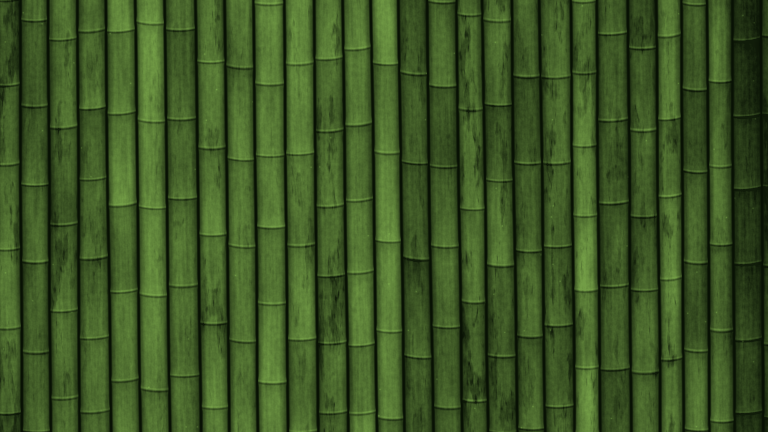
Give the GLSL for this texture, as a WebGL 2 fragment shader.

```glsl
#version 300 es
precision highp float;
// A wall of 27 upright green bamboo canes with ringed joints.
// Each cane lies between two leaning, jittered edges; joints repeat along it,
// and gradient noise adds grime, fibres, scratches and grain.
uniform vec2 u_resolution;
out vec4 fragColor;

float hash(vec2 p) {
  vec3 q = fract(vec3(p.xyx) * 0.1031);
  q += dot(q, q.yzx + 33.33);
  return fract((q.x + q.y) * q.z);
}

float gradientDot(vec2 cell, vec2 offset) {
  float angle = 6.2832 * hash(cell);
  return dot(vec2(cos(angle), sin(angle)), offset);
}

float noise(vec2 p) {
  vec2 c = floor(p), f = p - c;
  vec2 w = f * f * f * (f * (f * 6.0 - 15.0) + 10.0);
  float low = mix(gradientDot(c, f), gradientDot(c + vec2(1, 0), f - vec2(1, 0)), w.x);
  float high = mix(gradientDot(c + vec2(0, 1), f - vec2(0, 1)), gradientDot(c + 1.0, f - 1.0), w.x);
  return mix(low, high, w.y);
}

float fbm(vec2 p) {
  float sum = 0.0, amplitude = 1.0;
  for (int k = 0; k < 4; k++) {
    sum += amplitude * noise(p);
    p = p * 2.03 + 11.7;
    amplitude *= 0.6;
  }
  return sum;
}

float bump(float x, float width) {
  x /= width;
  return exp(-x * x);
}

// Left edge of a cane, in cane widths, leaning to the right towards the bottom
float caneEdge(float id, float y) {
  float jitter = 0.12 * (hash(vec2(id, 3.0)) - 0.5);
  float drift = 0.33 * smoothstep(3.0, 11.0, id) * (1.0 - smoothstep(23.0, 27.0, id));
  float lean = (0.5 - y) * (0.06 + 0.16 * hash(vec2(floor(id / 4.0), 8.0)));
  return id - 0.23 + jitter + drift + lean + 0.04 * noise(vec2(id * 7.3, y * 2.5));
}

void main() {
  vec2 p = gl_FragCoord.xy / u_resolution.y;
  float x = p.x * 27.0 * 9.0 / 16.0;

  // Find the cane and the position across it
  float id = floor(x + 0.1);
  if (x < caneEdge(id, p.y)) id -= 1.0;
  else if (x >= caneEdge(id + 1.0, p.y)) id += 1.0;
  float left = caneEdge(id, p.y), right = caneEdge(id + 1.0, p.y);
  float across = 2.0 * (x - left) / (right - left) - 1.0;
  float inset = min(x - left, right - x);

  // Joints: signed height above the nearest ring, which sags slightly
  float spacing = mix(0.165, 0.22, hash(vec2(id, 21.0)));
  float tilt = 0.006 * (hash(vec2(id, 5.0)) - 0.5);
  float along = (p.y - 0.0035 * across * across + tilt * across) / spacing;
  along += 5.0 * hash(vec2(id, 13.0)) + 0.16 * noise(vec2(p.y * 3.0, id * 5.7));
  float height = (fract(along + 0.5) - 0.5) * spacing;
  float segment = floor(along);

  // Base tone per cane and per segment, darker at the outer canes
  float wear = hash(vec2(id, 47.0));
  float tone = 0.88 + 0.3 * (hash(vec2(id, 31.0)) - 0.5) - 0.08 * wear;
  float change = hash(vec2(id, segment)) - 0.5 + 0.9 * (fract(along) - 0.5) * (hash(vec2(segment, id + 60.0)) - 0.7);
  tone += 0.2 * change * smoothstep(0.0, 0.006, abs(height));
  tone -= 0.4 * smoothstep(1.62, 1.74, p.x) + 0.1 * (1.0 - smoothstep(0.0, 0.13, p.x));

  // Grime, long fibres and fine grain, shifted for every cane
  vec2 surface = vec2(x - left, p.y) + vec2(id * 19.0, id * 3.7);
  float grime = fbm(surface * vec2(2.0, 8.0));
  float cloud = noise(surface * vec2(0.7, 4.0) + 31.0);
  tone += 0.24 * cloud + 0.2 * grime;
  tone -= (0.08 + 0.38 * wear) * smoothstep(0.0, 0.6, grime - 0.4 * cloud);
  tone += 0.12 * noise(surface * vec2(11.0, 6.0));
  tone += 0.1 * noise(surface * vec2(7.0, 95.0)) + 0.06 * noise(surface * vec2(17.0, 230.0));

  // Soft scratches and chips in worn areas, and a few pale specks
  float scratch = noise(surface * vec2(11.0, 46.0)) + 0.5 * grime;
  tone -= (0.06 + 0.2 * wear) * smoothstep(0.3, 0.75, scratch);
  vec2 grid = p * 45.0, cell = floor(grid);
  vec2 speckAt = 0.3 + 0.4 * vec2(hash(cell + 70.0), hash(cell + 140.0));
  float speck = step(0.975, hash(cell + 9.0)) * bump(length(grid - cell - speckAt), 0.09);

  // Joint: shaded collar, pale ring, thin groove beneath
  tone -= 0.08 * bump(height + 0.01, 0.012);
  tone += 0.05 * bump(height - 0.01, 0.012);
  tone += 0.24 * bump(height - 0.001, 0.0024);
  tone -= 0.38 * bump(height + 0.004, 0.0024);

  // Round the cane and darken the gap, which narrows at the joints
  inset += 0.025 * bump(height, 0.008) * smoothstep(0.0, 0.04, inset);
  float rounding = mix(0.5, 1.0, smoothstep(0.0, 0.3, inset));
  float gap = smoothstep(0.012, 0.09, inset);
  tone = max(tone, 0.1) * rounding * gap + 0.3 * speck * gap;

  vec3 shadowGreen = vec3(0.03, 0.065, 0.015);
  vec3 litGreen = vec3(0.365, 0.505, 0.222);
  fragColor = vec4(mix(shadowGreen, litGreen, clamp(tone, 0.0, 1.25)), 1.0);
}
```
